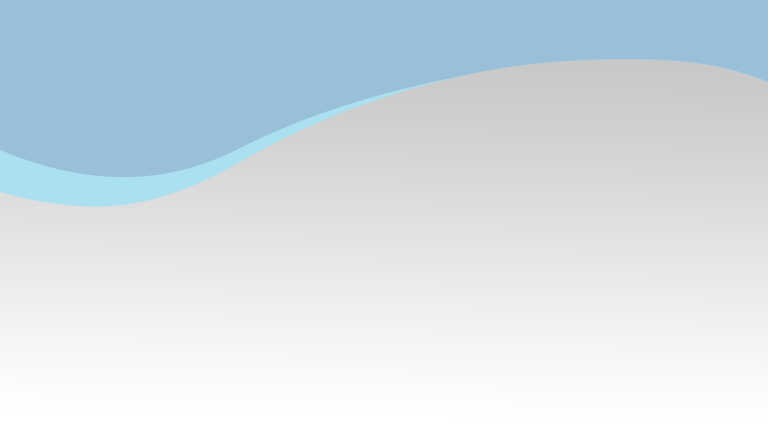
Reproduce this background procedurally as a WebGL 2 fragment shader.

```glsl
#version 300 es
precision highp float;
// A blue sky band ends in a smooth wave, with a thin cyan ribbon under it
// and a soft grey-to-white gradient below. Each wave edge is a chain of
// cubic Hermite spans giving height as a function of x.

uniform vec2 u_resolution;
out vec4 fragColor;

const vec3 SKY_BLUE = vec3(0.600, 0.749, 0.851);
const vec3 RIBBON_CYAN = vec3(0.671, 0.878, 0.941);
const float GREY_DARK = 0.783;
const float GREY_LIGHT = 1.0;
const float GRADIENT_TOP = 0.863;
const float GRADIENT_BOTTOM = 0.028;
const float GRADIENT_TILT = 0.03;   // left side slightly lighter
const float GRADIENT_EASE = 0.3;    // 0 linear, 1 fully eased

// Knots: x, height, slope, in fractions of the canvas.
const int KNOTS = 6;
const vec3 SKY_EDGE[KNOTS] = vec3[KNOTS](
    vec3(0.0, 0.653, -0.75), vec3(0.1615, 0.590, 0.0),
    vec3(0.3125, 0.657, 0.90), vec3(0.6055, 0.826, 0.36),
    vec3(0.8138, 0.863, 0.0), vec3(1.0, 0.810, -0.75));
const vec3 RIBBON_EDGE[KNOTS] = vec3[KNOTS](
    vec3(0.0, 0.556, -0.52), vec3(0.1263, 0.522, 0.0),
    vec3(0.3125, 0.625, 1.03), vec3(0.6055, 0.826, 0.40),
    vec3(0.8138, 0.863, 0.0), vec3(1.0, 0.810, -0.75));

// Cubic between two knots that keeps their heights and slopes.
float hermite(vec3 a, vec3 b, float x) {
    float span = b.x - a.x;
    float t = clamp((x - a.x) / span, 0.0, 1.0);
    float u = 1.0 - t;
    return mix(a.y, b.y, t * t * (3.0 - 2.0 * t))
         + span * t * u * (a.z * u - b.z * t);
}

float waveHeight(vec3 knots[KNOTS], float x) {
    float height = knots[0].y;
    for (int i = 0; i < KNOTS - 1; i++) {
        if (x >= knots[i].x) height = hermite(knots[i], knots[i + 1], x);
    }
    return height;
}

// Antialiased coverage of the region where d is positive.
float coverage(float d) {
    return clamp(d / fwidth(d) + 0.5, 0.0, 1.0);
}

void main() {
    vec2 uv = gl_FragCoord.xy / u_resolution;

    // Grey ground, fading to white at the bottom
    float level = uv.y + GRADIENT_TILT * (uv.x - 0.5);
    float fade = clamp((GRADIENT_TOP - level) / (GRADIENT_TOP - GRADIENT_BOTTOM), 0.0, 1.0);
    fade = mix(fade, smoothstep(0.0, 1.0, fade), GRADIENT_EASE);
    vec3 color = vec3(mix(GREY_DARK, GREY_LIGHT, fade));

    // Ribbon, then sky; the ground's crest always hides the sky behind it
    float ribbon = waveHeight(RIBBON_EDGE, uv.x);
    float sky = max(waveHeight(SKY_EDGE, uv.x), ribbon);
    color = mix(color, RIBBON_CYAN, coverage(uv.y - ribbon));
    color = mix(color, SKY_BLUE, coverage(uv.y - sky));

    fragColor = vec4(color, 1.0);
}
```
